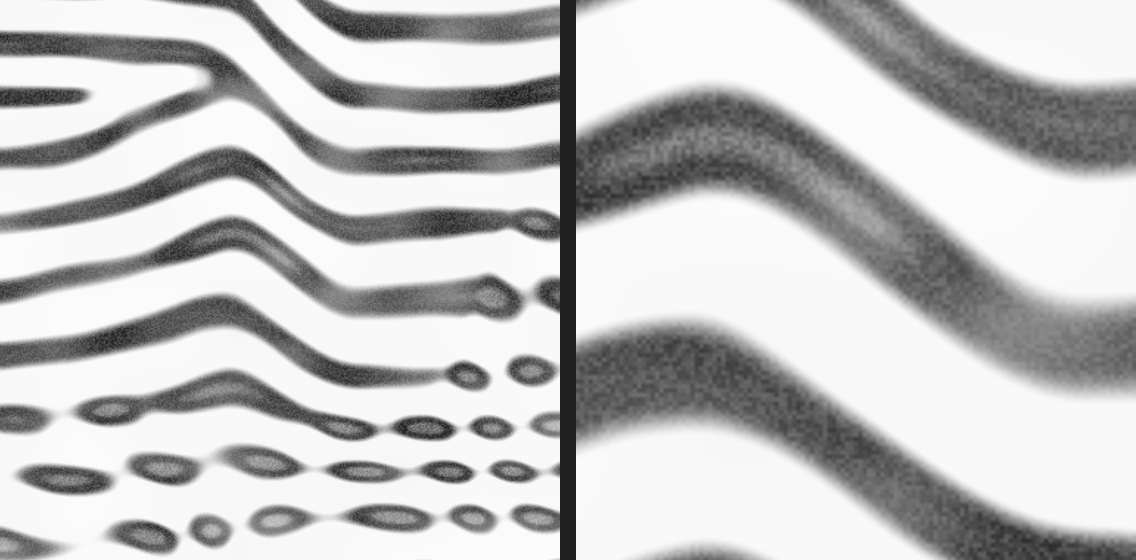
Left: the whole. Right: its middle third, enlarged.
Write a WebGL 1 fragment shader that draws this pattern.

```glsl
precision highp float;
// Soft grey stripes, like a reaction-diffusion skin, that bend and break into beads.
// A warped phase field with two stripe endings gives the bands; an oblique wave
// pinches them into grains, and noise varies the ink tone and adds fine speckle.
uniform vec2 u_resolution;

const float TAU = 6.2831853;
const float STRIPES = 8.5;         // bands per canvas height
const float PHASE_SHIFT = 0.06;
const float WOBBLE = 0.4;          // irregular bending, in stripe periods
const float THICKNESS = 0.1;       // bias of the field towards ink
const float EDGE_OUTER = 0.1;      // field value where ink begins
const float EDGE_INNER = 0.95;     // field value of full ink
const vec2 BEAD_WAVE = vec2(6.2, 3.7);
const float BEAD_DEPTH = 0.85;
const float SWELL = 0.5;           // thickness changes of unbroken stripes
const float PAPER = 0.988;
const float INK_DARK = 0.2;
const float INK_LIGHT = 0.53;
const float CORE_GLOW = 0.24;      // lightening inside wide grains
const float GRAIN_SCALE = 380.0;
const float GRAIN_DEPTH = 0.22;

float hash(vec2 cell) {
  vec3 q = fract(vec3(cell.xyx) * 0.1031);
  q += dot(q, q.yzx + 33.33);
  return fract((q.x + q.y) * q.z);
}

// Smooth value noise in 0..1
float noise(vec2 p) {
  vec2 i = floor(p);
  vec2 f = fract(p);
  f = f * f * (3.0 - 2.0 * f);
  float low = mix(hash(i), hash(i + vec2(1.0, 0.0)), f.x);
  float high = mix(hash(i + vec2(0.0, 1.0)), hash(i + vec2(1.0, 1.0)), f.x);
  return mix(low, high, f.y);
}

// Height of the common bend: a soft crest followed by a drop
float bend(vec2 p) {
  float fromCrest = (p.x - 0.4) / 0.12;
  float crest = 0.03 * exp(-fromCrest * fromCrest);
  float drop = 0.1 * smoothstep(0.4, 0.64, p.x);
  return (crest - drop) * smoothstep(0.0, 0.4, p.y);
}

// Stripe field: 1 on the centre lines, -1 midway between them
float stripes(vec2 p) {
  float phase = STRIPES * (p.y - bend(p)) + PHASE_SHIFT;
  phase += WOBBLE * (noise(p * 3.5 + 11.0) - 0.5);
  phase += 0.3 * WOBBLE * (noise(p * 9.0 + 4.0) - 0.5);
  float strength = 1.0;
  // Each ending removes one stripe to its right
  for (int i = 0; i < 2; i++) {
    vec2 ending = vec2(0.36, 0.86) - float(i) * vec2(0.18, 0.04);
    vec2 d = p - ending;
    phase -= atan(d.y, d.x + 1e-5) / TAU;
    strength *= smoothstep(0.0, 0.05, length(d));
  }
  return strength * cos(TAU * phase);
}

// 1 where stripes break into beads: the lower part and the right side
float breakup(vec2 p) {
  float border = 0.27 + 0.36 * smoothstep(0.75, 0.95, p.x);
  border += 0.15 * (noise(p * 5.0 + 23.0) - 0.5);
  return smoothstep(-0.06, 0.06, border - p.y);
}

// Thickness change along the stripes; pinches go deeper than swellings
float beads(vec2 p) {
  float swell = SWELL * (2.0 * noise(p * vec2(8.0, 9.0) + 37.0) - 1.0);
  float wave = cos(TAU * (dot(p, BEAD_WAVE) + 1.2 * noise(p * 4.0 + 51.0)));
  float b = mix(swell, BEAD_DEPTH * wave + 0.4 * swell, breakup(p));
  return 0.75 * b - 0.25 * b * b;
}

void main() {
  vec2 p = gl_FragCoord.xy / u_resolution;
  float field = stripes(p) + beads(p) + THICKNESS;
  float coverage = smoothstep(EDGE_OUTER, EDGE_INNER, field);

  // Ink tone: slow variation, pale cores and speckle in the dark parts
  float tone = noise(p * vec2(10.0, 17.0) + 71.0);
  float ink = mix(INK_DARK, INK_LIGHT, tone);
  ink += CORE_GLOW * smoothstep(1.15, 1.5, field);
  float grain = noise(p * GRAIN_SCALE) - 0.5;
  ink += GRAIN_DEPTH * grain * (1.0 - 0.7 * tone);

  float paper = PAPER - 0.02 * noise(p * 7.0 + 5.0);
  gl_FragColor = vec4(vec3(mix(paper, ink, coverage)), 1.0);
}
```
